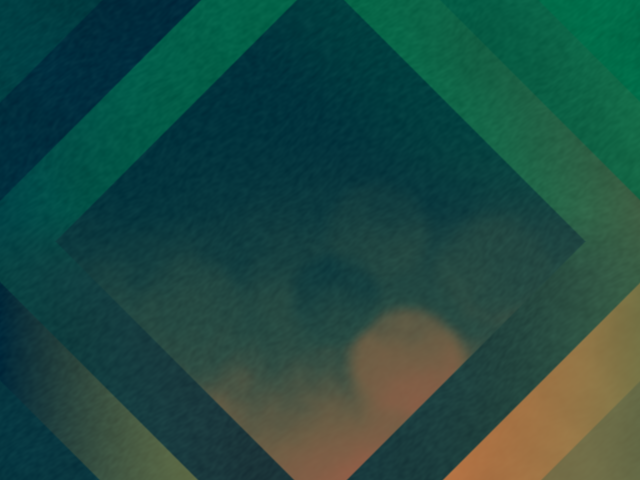
Write a Shadertoy shader that draws this background.

```glsl
// Nested diamond frames in teal, green and amber with soft light discs and brushed grain.
#define CENTER vec2(0.001, -0.003)
#define INNER_RADIUS 0.552
#define MIDDLE_RADIUS 0.752
#define OUTER_RADIUS 0.957
#define GRAIN_AMOUNT 0.055
#define CLOUD_AMOUNT 0.14
#define NAVY vec3(0.00, 0.195, 0.237)
#define MOSS vec3(0.15, 0.29, 0.26)
#define AMBER vec3(0.43, 0.37, 0.27)
#define CORAL vec3(0.59, 0.37, 0.28)

vec2 hashGradient(vec2 cell) {
    vec3 h = fract(cell.xyx * vec3(0.1031, 0.1030, 0.0973));
    h += dot(h, h.yzx + 33.33);
    float angle = 6.2832 * fract((h.x + h.y) * h.z);
    return vec2(cos(angle), sin(angle));
}

float gradientNoise(vec2 p) {
    vec2 i = floor(p), f = fract(p);
    vec2 u = f * f * f * (f * (f * 6.0 - 15.0) + 10.0);
    vec2 e = vec2(0.0, 1.0);
    float low = mix(dot(hashGradient(i), f),
                    dot(hashGradient(i + e.yx), f - e.yx), u.x);
    float high = mix(dot(hashGradient(i + e), f - e),
                     dot(hashGradient(i + e.yy), f - e.yy), u.x);
    return mix(low, high, u.y);
}

float clouds(vec2 p) {
    float sum = 0.0, weight = 0.6;
    for (int i = 0; i < 4; i++) {
        sum += weight * gradientNoise(p);
        p = mat2(1.6, 1.2, -1.2, 1.6) * p + 7.3;
        weight *= 0.5;
    }
    return sum;
}

// Short diagonal fibres, bent slightly by a slow warp
float brushedGrain(vec2 p) {
    p += 0.02 * vec2(gradientNoise(p * 5.0), gradientNoise(p * 5.0 + 31.0));
    vec2 along = vec2(0.80, 0.60);
    vec2 q = vec2(dot(p, along), dot(p, vec2(-along.y, along.x)));
    return 0.55 * gradientNoise(q * vec2(38.0, 80.0))
         + 0.45 * gradientNoise(q * vec2(75.0, 140.0) + 19.0);
}

float softDisc(vec2 p, vec2 center, float radius) {
    return 1.0 - smoothstep(0.72 * radius, 1.15 * radius, length(p - center));
}

// Each side of a frame runs from its top or bottom colour to its outer colour
vec3 frameColor(vec2 d, vec3 nwTop, vec3 nwEdge, vec3 neTop, vec3 neEdge,
                vec3 swBase, vec3 swEdge, vec3 seBase, vec3 seEdge) {
    float t = min(d.x * d.x / 0.444, 1.0);
    float upper = smoothstep(-0.09, 0.09, d.y);
    vec3 left = mix(mix(swBase, swEdge, t), mix(nwTop, nwEdge, t), upper);
    vec3 right = mix(mix(seBase, seEdge, t), mix(neTop, neEdge, t), upper);
    return mix(left, right, smoothstep(-0.1, 0.1, d.x));
}

// Dark above, warming toward the base and the right
vec3 innerColor(vec2 d, float cloud) {
    float depth = clamp(0.5 - d.y, 0.0, 1.0);
    float heat = 0.92 * depth * depth + 0.25 * d.x * depth - 0.03;
    heat += 1.5 * CLOUD_AMOUNT * cloud * smoothstep(0.2, 0.7, depth);
    heat += 0.22 * softDisc(d, vec2(0.18, -0.25), 0.125) * smoothstep(-0.45, -0.22, d.y);
    heat += 0.07 * softDisc(d, vec2(0.12, 0.02), 0.11);
    heat += 0.08 * softDisc(d, vec2(0.36, -0.06), 0.12);
    heat += 0.06 * softDisc(d, vec2(-0.27, -0.14), 0.11);
    heat -= 0.08 * softDisc(d, vec2(0.03, -0.12), 0.10);
    vec3 color = mix(NAVY, MOSS, smoothstep(-0.02, 0.42, heat));
    color = mix(color, AMBER, smoothstep(0.38, 0.74, heat));
    color = mix(color, CORAL, smoothstep(0.66, 1.0, heat));
    float greenEdge = smoothstep(0.2, 0.55, d.x + d.y) * smoothstep(0.0, 0.2, d.y);
    return color + vec3(0.0, 0.05, 0.01) * greenEdge;
}

void mainImage(out vec4 fragColor, in vec2 fragCoord) {
    vec2 d = (fragCoord - 0.5 * iResolution.xy) / iResolution.y - CENTER;
    float diamond = abs(d.x) + abs(d.y);
    float edge = 1.8 / iResolution.y;
    float cloud = clouds(d * 4.5 + 2.0);

    vec3 inner = innerColor(d, cloud);
    vec3 nearFrame = frameColor(d,
        vec3(0.01, 0.40, 0.29), vec3(0.00, 0.26, 0.275),
        vec3(0.02, 0.40, 0.28), vec3(0.25, 0.38, 0.27),
        vec3(0.11, 0.21, 0.23), vec3(0.03, 0.27, 0.27),
        vec3(0.09, 0.22, 0.235), vec3(0.22, 0.37, 0.27));
    vec3 middleFrame = frameColor(d,
        vec3(0.00, 0.16, 0.23), vec3(0.00, 0.18, 0.24),
        vec3(0.00, 0.35, 0.27), vec3(0.08, 0.42, 0.28),
        vec3(0.42, 0.45, 0.27), vec3(0.00, 0.16, 0.23),
        vec3(0.77, 0.46, 0.27), vec3(0.46, 0.45, 0.27));
    vec3 farCorners = frameColor(d,
        vec3(0.00, 0.22, 0.25), vec3(0.00, 0.25, 0.265),
        vec3(0.00, 0.41, 0.28), vec3(0.00, 0.42, 0.28),
        vec3(0.06, 0.22, 0.25), vec3(0.02, 0.21, 0.25),
        vec3(0.50, 0.42, 0.27), vec3(0.39, 0.41, 0.27));

    // Stack the frames from the centre outward
    vec3 frames = mix(nearFrame, middleFrame, smoothstep(-edge, edge, diamond - MIDDLE_RADIUS));
    frames = mix(frames, farCorners, smoothstep(-edge, edge, diamond - OUTER_RADIUS));
    frames *= 1.0 + CLOUD_AMOUNT * cloud;
    vec3 color = mix(inner, frames, smoothstep(-edge, edge, diamond - INNER_RADIUS));

    // Grain fades in the warm, hazy areas
    float grain = brushedGrain(d) * (1.0 - 0.75 * smoothstep(0.15, 0.5, color.r));
    color += GRAIN_AMOUNT * grain * vec3(0.6, 1.0, 0.75);
    fragColor = vec4(clamp(color, 0.0, 1.0), 1.0);
}
```
